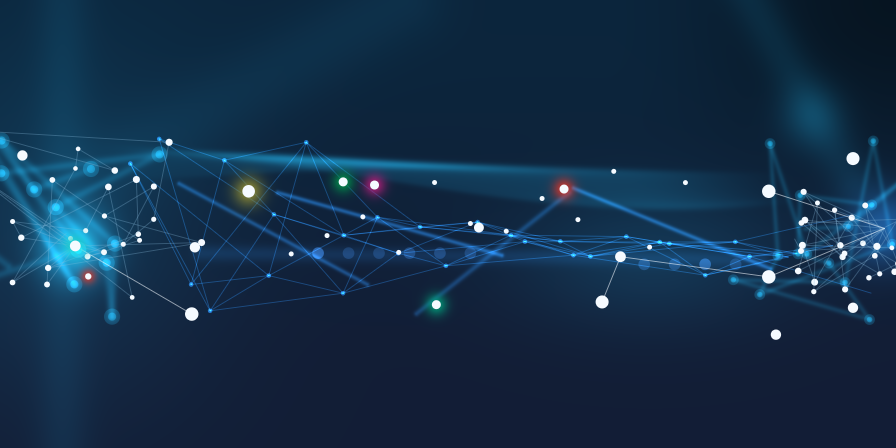
Write a WebGL 2 fragment shader that draws this background.

```glsl
#version 300 es
precision highp float;
// A glowing network on deep navy: two dense hubs at the sides, joined by teal
// ribbons and a fine blue mesh. Scattered nodes come from a hash, links are
// distances to segments, and lights are soft gaussians added together.
uniform vec2 u_resolution;
out vec4 fragColor;

const vec3 WHITE = vec3(0.96, 0.98, 1.0);
const vec3 BLUE = vec3(0.12, 0.46, 0.78);
const vec3 TEAL = vec3(0.06, 0.42, 0.52);
vec2 p;       // position in canvas heights, x runs 0..2
float pixel;  // size of one pixel in the same units
vec3 color;

vec2 hash2(float n) {
    return fract(sin(vec2(n * 12.9898, n * 78.233 + 4.1)) * 43758.5453);
}
float glow(vec2 center, vec2 radius) {
    vec2 d = (p - center) / radius;
    return exp(-dot(d, d));
}
float disc(vec2 center, float radius) {
    return clamp(0.5 - (length(p - center) - radius) / pixel, 0.0, 1.0);
}
float segment(vec2 a, vec2 b) {
    vec2 ab = b - a;
    return length(p - a - ab * clamp(dot(p - a, ab) / dot(ab, ab), 0.0, 1.0));
}
float line(vec2 a, vec2 b) {
    return clamp(0.5 - (segment(a, b) - 0.001) / pixel, 0.0, 1.0);
}
float beam(vec2 a, vec2 b, float width) {
    float d = segment(a, b) / width;
    return exp(-d * d);
}
void node(vec2 center, float radius) {
    color = mix(color, WHITE, disc(center, radius));
}
// White node inside a coloured halo
void lamp(vec2 center, float radius, vec3 tint) {
    color = mix(color, tint, 0.85 * glow(center, vec2(2.3 * radius)));
    node(center, radius);
}
// Cluster node, denser towards the center
vec2 scatter(float i, vec2 center, vec2 spread) {
    return center + spread * (hash2(i) + hash2(i + 57.3) - 1.0);
}
// Mesh node, in a band that narrows at mid canvas
vec2 meshNode(float i) {
    vec2 h = hash2(i + 201.0);
    float x = 0.3 + 0.055 * i + 0.06 * (h.x - 0.5);
    float spread = (0.09 + 0.38 * smoothstep(0.1, 0.65, abs(x - 1.2))) * (1.0 - 0.5 * step(1.2, x));
    return vec2(x, 0.51 - 0.06 * smoothstep(0.6, 1.2, x) + spread * (h.y - 0.5));
}
// Wide blurred links behind the hubs
void blurredNet(float seed, vec2 center, vec2 spread, float width) {
    for (float i = seed; i < seed + 15.0; i++) {
        vec2 a = scatter(i, center, spread);
        color += TEAL * (0.26 * beam(a, scatter(i + 1.0, center, spread), width)
               + 0.3 * disc(a, 2.0 * width) + 0.35 * disc(a, width));
    }
}
// Sharp white nodes tied to a hub and to each other
void whiteNet(float seed, vec2 hub, vec2 center, vec2 spread) {
    for (float i = seed; i < seed + 26.0; i++) {
        vec2 a = scatter(i, center, spread), h = hash2(i + 9.0);
        float links = line(a, scatter(i + 1.0, center, spread)) + step(0.5, h.x) * line(a, hub);
        color = mix(color, vec3(0.55, 0.75, 0.88), 0.32 * links);
        node(a, 0.005 + 0.003 * h.y);
    }
}

void main() {
    pixel = 1.0 / u_resolution.y;
    p = gl_FragCoord.xy / u_resolution * vec2(2.0, 1.0);
    vec2 leftHub = vec2(0.168, 0.451), rightHub = vec2(1.974, 0.49);

    // Navy backdrop with broad pools and shafts of light
    color = mix(vec3(0.07, 0.115, 0.21), vec3(0.045, 0.145, 0.235), smoothstep(0.15, 0.95, p.y));
    color *= 1.0 - 0.45 * smoothstep(1.35, 2.0, p.x) * smoothstep(0.45, 1.0, p.y);
    color += TEAL * (0.2 * glow(vec2(0.12, 0.5), vec2(0.35, 0.4)) + 0.22 * glow(vec2(1.45, 0.42), vec2(0.3, 0.15))
           + 0.3 * glow(vec2(1.81, 0.74), vec2(0.07)) + 0.15 * beam(vec2(1.65, 1.05), vec2(1.9, 0.6), 0.05)
           + 0.12 * beam(vec2(0.14, 0.0), vec2(0.14, 1.0), 0.06) + 0.1 * beam(vec2(0.2, 0.6), vec2(0.9, 1.0), 0.09));
    blurredNet(11.0, vec2(0.12, 0.52), vec2(0.28, 0.45), 0.009);
    blurredNet(83.0, vec2(1.86, 0.47), vec2(0.28, 0.26), 0.006);

    // Teal ribbon of strands that cross and fan out
    float reach = smoothstep(0.2, 0.7, p.x) * (1.0 - smoothstep(1.4, 1.8, p.x));
    for (float i = -4.0; i < 5.0; i++) {
        float y = 0.65 - 0.085 * smoothstep(0.55, 1.7, p.x) + i * 0.011 * cos(2.2 * p.x + 0.12 * i);
        color += TEAL * 0.15 * reach * exp(-pow(abs(p.y - y) / 0.009, 2.0));
    }
    // Blue beams through the middle
    color += BLUE * (0.5 * beam(vec2(0.62, 0.57), vec2(1.12, 0.43), 0.005)
           + 0.4 * beam(vec2(0.4, 0.59), vec2(0.82, 0.365), 0.005) + 0.3 * beam(vec2(0.93, 0.3), vec2(1.27, 0.57), 0.006)
           + 0.5 * beam(vec2(1.28, 0.58), vec2(1.72, 0.4), 0.005) + 0.15 * beam(vec2(0.45, 0.435), vec2(1.7, 0.42), 0.018));
    // Fine mesh, out-of-focus discs and loose nodes along the bridge
    for (float i = 0.0; i < 26.0; i++) {
        vec2 a = meshNode(i);
        float links = line(a, meshNode(i + 2.0)) + line(a, meshNode(i + 3.0)) + line(a, meshNode(i + 5.0));
        color += BLUE * (0.36 * links + 0.7 * disc(a, 0.005));
    }
    for (float i = 0.0; i < 12.0; i++) {
        vec2 h = hash2(i + 401.0), c = vec2(0.71 + 0.068 * i, 0.435) + step(6.0, i) * vec2(0.32, -0.025);
        color += vec3(0.13, 0.27, 0.45) * (0.3 + 0.6 * h.x) * step(i, 9.0) * disc(c, 0.013);
        node(vec2(0.65 + 0.08 * i, 0.52 + 0.22 * (h.y - 0.5)), 0.0055);
    }
    // Hubs at both sides
    color += TEAL * 1.1 * glow(leftHub, vec2(0.075)) + BLUE * 0.5 * glow(rightHub, vec2(0.08));
    whiteNet(131.0, leftHub, vec2(0.2, 0.53), vec2(0.32, 0.25));
    whiteNet(307.0, rightHub, vec2(1.87, 0.47), vec2(0.2, 0.18));

    // Large linked nodes
    vec2 fork = vec2(1.385, 0.427), low = vec2(1.716, 0.382), high = vec2(1.716, 0.573);
    vec2 foot = vec2(1.344, 0.326), tail = vec2(0.428, 0.299);
    float spokes = line(fork, low) + line(fork, foot) + line(high, rightHub) + line(low, rightHub) + line(leftHub, tail);
    color = mix(color, WHITE, 0.6 * min(spokes, 1.0));
    node(fork, 0.012); node(low, 0.015); node(high, 0.015); node(foot, 0.0145); node(tail, 0.015);
    node(vec2(1.904, 0.646), 0.0145); node(vec2(1.904, 0.313), 0.0115); node(vec2(1.732, 0.253), 0.0115);
    node(vec2(0.435, 0.448), 0.0115); node(vec2(0.05, 0.653), 0.0115); node(vec2(1.069, 0.492), 0.011);

    // Coloured lamps
    lamp(leftHub, 0.012, vec3(0.1, 0.8, 0.75));
    lamp(vec2(0.555, 0.573), 0.014, vec3(0.6, 0.58, 0.2));
    lamp(vec2(0.766, 0.594), 0.01, vec3(0.0, 0.6, 0.3));
    lamp(vec2(0.836, 0.587), 0.01, vec3(0.75, 0.12, 0.5));
    lamp(vec2(1.259, 0.578), 0.01, vec3(0.9, 0.2, 0.15));
    lamp(vec2(0.974, 0.32), 0.01, vec3(0.0, 0.65, 0.5));
    lamp(vec2(0.197, 0.383), 0.007, vec3(0.85, 0.2, 0.15));
    fragColor = vec4(min(color, 1.0), 1.0);
}
```
